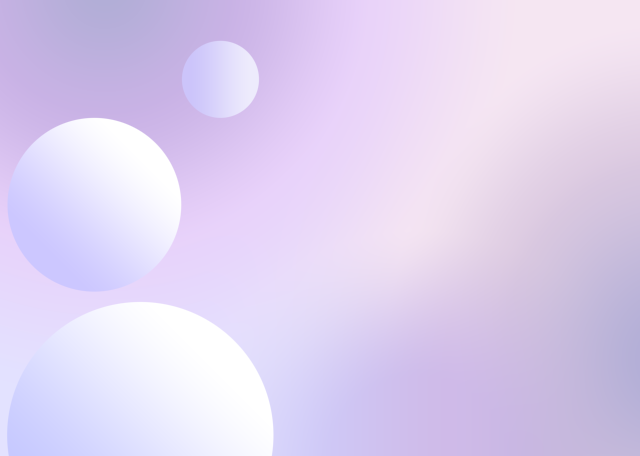
Give the GLSL for this background, as a WebGL 1 fragment shader.

```glsl
precision highp float;

uniform vec2 u_resolution;

const vec3 SLATE = vec3(0.695, 0.68, 0.84);
const vec3 VIOLET = vec3(0.79, 0.70, 0.90);
const vec3 PINK = vec3(0.91, 0.82, 0.98);
const vec3 CREAM = vec3(0.96, 0.90, 0.95);
const vec3 PALE_BLUE = vec3(0.89, 0.885, 1.0);
const vec3 MAUVE = vec3(0.86, 0.79, 0.88);
const vec3 PERIWINKLE = vec3(0.81, 0.80, 0.98);
const vec3 ORCHID = vec3(0.81, 0.73, 0.91);
const vec3 DUSK = vec3(0.74, 0.69, 0.85);

float ramp(float from, float to, float x) {
  return clamp((x - from) / (to - from), 0.0, 1.0);
}

// Average of a straight and an eased ramp, to soften the colour stops
float softRamp(float from, float to, float x) {
  return 0.5 * (ramp(from, to, x) + smoothstep(from, to, x));
}

// Dark corner that opens through violet and pink into the far colour
vec3 cornerGlow(vec2 p, vec2 center, vec3 farColor) {
  float d = distance(p, center);
  vec3 color = mix(SLATE, VIOLET, softRamp(0.02, 0.30, d));
  color = mix(color, PINK, softRamp(0.28, 0.58, d));
  return mix(color, farColor, softRamp(0.54, 0.90, d));
}

// Grey pool at the side, fading through mauve
vec3 sidePool(vec3 under, vec2 p, vec2 center) {
  float d = length((p - center) * vec2(1.0, 0.85));
  vec3 pool = mix(SLATE, MAUVE, softRamp(0.03, 0.40, d));
  return mix(pool, under, softRamp(0.36, 0.62, d));
}

// Pool along the base, turning from periwinkle to dusk
vec3 basePool(vec3 under, vec2 p, vec2 center) {
  vec3 pool = mix(PERIWINKLE, ORCHID, softRamp(0.62, 0.98, p.x));
  pool = mix(pool, DUSK, softRamp(1.0, 1.35, p.x));
  return mix(pool, under, softRamp(0.20, 0.52, distance(p, center)));
}

// Disc shaded along one direction, with an edge one pixel wide
vec3 disc(vec3 under, vec2 p, vec2 center, float radius, vec2 lightDir,
          vec3 shade, vec3 light, float pixel) {
  vec2 q = p - center;
  float lit = 0.5 + 0.5 * dot(q, lightDir) / radius;
  vec3 fill = mix(shade, light, softRamp(0.12, 0.88, lit));
  float cover = 1.0 - smoothstep(-pixel, pixel, length(q) - radius);
  return mix(under, fill, cover);
}

void main() {
  vec2 p = gl_FragCoord.xy / u_resolution.y;
  float pixel = 0.75 / u_resolution.y;

  // Soft background
  vec3 farColor = mix(PALE_BLUE, CREAM, softRamp(0.45, 0.88, p.x));
  vec3 color = cornerGlow(p, vec2(0.23, 1.03), farColor);
  color = sidePool(color, p, vec2(1.465, 0.212));
  color = basePool(color, p, vec2(0.92, -0.026));

  // Three discs, from small to large
  vec2 diagonal = normalize(vec2(1.0));
  color = disc(color, p, vec2(0.4835, 0.826), 0.0845, vec2(1.0, 0.0),
               vec3(0.80, 0.77, 0.98), vec3(0.93, 0.92, 0.99), pixel);
  color = disc(color, p, vec2(0.207, 0.551), 0.1905, diagonal,
               vec3(0.80, 0.78, 1.0), vec3(1.0), pixel);
  color = disc(color, p, vec2(0.3077, 0.0458), 0.292, diagonal,
               vec3(0.78, 0.79, 1.0), vec3(1.0), pixel);

  gl_FragColor = vec4(color, 1.0);
}
```
